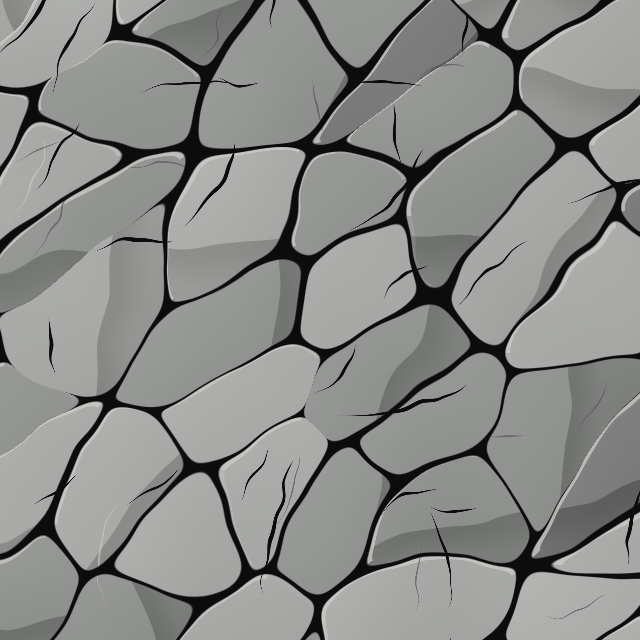
Write a three.js fragment shader that draws this texture.

```glsl
varying vec2 vUv;

const float LEAN = 0.72;                  // direction of the slabs, radians
const vec2 DENSITY = vec2(5.0, 8.4);      // slabs along and across the lean
const float MISSING = 0.17;               // share of sites left out
const float JOINT = 0.0042;               // half width of the ink joints
const float ROUNDING = 0.008;             // fillet at joint corners
const float SOFT = 0.0013;                // edge smoothing
const vec3 INK = vec3(0.045, 0.046, 0.045);
const vec3 DARK = vec3(0.485, 0.49, 0.485);
const vec3 MID = vec3(0.575, 0.583, 0.575);
const vec3 PALE = vec3(0.66, 0.667, 0.657);
const vec3 GLINT = vec3(0.80, 0.80, 0.78);

vec2 hash2(vec2 p) {
  vec3 q = fract(p.xyx * vec3(0.1031, 0.1030, 0.0973));
  q += dot(q, q.yzx + 33.33);
  return fract((q.xx + q.yz) * q.zy);
}

float noise(vec2 p) {
  vec2 i = floor(p), f = fract(p);
  f = f * f * (3.0 - 2.0 * f);
  return mix(mix(hash2(i).x, hash2(i + vec2(1, 0)).x, f.x),
             mix(hash2(i + vec2(0, 1)).x, hash2(i + vec2(1, 1)).x, f.x), f.y);
}

vec2 noise2(vec2 p) {
  return vec2(noise(p), noise(p + 41.7)) - 0.5;
}

vec2 turn(vec2 p, float a) {
  float c = cos(a), s = sin(a);
  return vec2(c * p.x + s * p.y, c * p.y - s * p.x);
}

vec2 site(vec2 id) {
  return id + 0.08 + 0.84 * hash2(id);
}

bool isMissing(vec2 id) {
  return hash2(id + 91.0).x < MISSING;
}

// Stretched Voronoi: rounded joint distance, with slab id, offset and edge normal
float slabs(vec2 p, out vec2 slabId, out vec2 offset, out vec2 normal) {
  vec2 q = p * DENSITY, base = floor(q), centre = q;
  float nearest = 1e3;
  slabId = base;
  for (int y = -2; y <= 2; y++)
  for (int x = -2; x <= 2; x++) {
    vec2 id = base + vec2(float(x), float(y));
    vec2 s = site(id);
    float d = dot(s - q, s - q);
    if (!isMissing(id) && d < nearest) { nearest = d; slabId = id; centre = s; }
  }
  float sum = 1e-9, closest = 1e3;
  normal = vec2(0.0, 1.0);
  for (int y = -2; y <= 2; y++)
  for (int x = -2; x <= 2; x++) {
    vec2 id = slabId + vec2(float(x), float(y));
    if ((x == 0 && y == 0) || isMissing(id)) continue;
    vec2 s = site(id);
    vec2 slope = (s - centre) * DENSITY;
    float d = dot(0.5 * (s + centre) - q, s - centre) / length(slope);
    if (d < closest) { closest = d; normal = normalize(slope); }
    float thinning = 0.006 * smoothstep(0.8, 0.95, hash2(id + slabId + 7.0).x);
    sum += exp(-(d + thinning) / ROUNDING);
  }
  offset = (q - centre) / DENSITY;
  return -ROUNDING * log(sum);
}

// Scattered, bent and tapered strokes
float strokes(vec2 p, float cells, float share, float width, float seed) {
  vec2 base = floor(p * cells);
  float cover = 0.0;
  for (int y = -1; y <= 1; y++)
  for (int x = -1; x <= 1; x++) {
    vec2 id = base + vec2(float(x), float(y));
    vec2 a = hash2(id + seed), b = hash2(id + seed + 17.0);
    if (b.x > share) continue;
    vec2 r = turn(p - (id + 0.2 + 0.6 * a) / cells, LEAN + (a.y - 0.4) * 1.9);
    float reach = (0.2 + 0.3 * b.y) / cells;
    float t = r.x / reach;
    r.y += (a.x - 0.5) * 0.5 * reach * t * t + 0.012 * (noise(p * 32.0 + id) - 0.5);
    float w = width * (1.0 - abs(t)) * (1.0 + 0.5 * t);
    float ink = 1.0 - smoothstep(w - SOFT * 0.5, w + SOFT * 0.5, abs(r.y));
    cover = max(cover, ink * smoothstep(1.0, 0.85, abs(t)));
  }
  return cover;
}

void main() {
  // Hand-drawn wobble
  vec2 p = vUv + 0.045 * noise2(vUv * 5.0) + 0.014 * noise2(vUv * 17.0);
  vec2 id, offset, normal;
  float d = slabs(turn(p, LEAN) + 3.0, id, offset, normal);
  vec2 tone = hash2(id + 23.0), cut = hash2(id + 57.0);

  // Slab tone with a gentle gradient
  vec3 color = tone.x < 0.44 ? PALE : (tone.x < 0.93 ? MID : DARK);
  color += 0.02 * (tone.y - 0.5) + 0.22 * offset.y + 0.03 * (noise(vUv * 6.0) - 0.5);

  // Crisp shaded facet on the lower side
  vec2 facing = turn(vec2(0.0, -1.0), (cut.x - 0.5) * 2.2);
  float depth = dot(offset, facing) - mix(0.022, 0.05, cut.y)
              + 0.025 * (noise(vUv * 11.0) - 0.5);
  float facet = smoothstep(0.0, 0.002, depth) * (1.0 - 0.5 * smoothstep(0.0, 0.07, depth));
  color -= 0.12 * facet * step(tone.y, 0.62);

  // Glint along the upper rim
  float width = JOINT * mix(0.45, 1.35, noise(vUv * 9.0 + 5.0));
  float rim = width + 0.007 * noise(vUv * 14.0 + 31.0);
  float glint = smoothstep(rim + SOFT, rim, d) * smoothstep(0.25, 0.6, normal.y);
  color = mix(color, GLINT, 0.75 * glint * step(0.4, cut.x));

  // Scratches, cracks and joints
  color = mix(color, GLINT, 0.6 * strokes(vUv, 5.0, 0.3, 0.0016, 140.0));
  color = mix(color, DARK * 0.7, 0.7 * strokes(vUv, 7.0, 0.35, 0.0014, 210.0));
  float ink = max(strokes(vUv, 6.0, 0.45, 0.0022, 300.0), strokes(vUv, 3.6, 0.5, 0.0034, 380.0));
  ink = max(ink, 1.0 - smoothstep(width - SOFT, width + SOFT, d));
  gl_FragColor = vec4(mix(color, INK, ink), 1.0);
}
```
